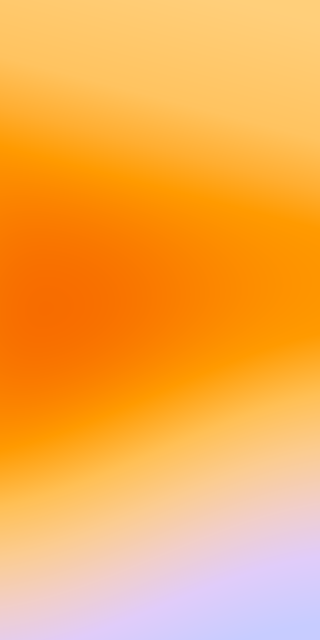
Give the GLSL for this background, as a WebGL 1 fragment shader.

```glsl
precision highp float;
// A soft vertical gradient: pale apricot above, a glowing orange wedge, lilac below.
// Curved borders bend the colour ramps across the canvas, and a heat bump
// along the wedge's ridge deepens the orange towards the left.

uniform vec2 u_resolution;

// Linear position of v between a and b, limited to 0..1.
float ramp(float a, float b, float v) {
  return clamp((v - a) / (b - a), 0.0, 1.0);
}

// Pale tones, by height above the wedge's upper border.
vec3 apricotRamp(vec3 base, float rise) {
  vec3 c = mix(base, vec3(1.0, 0.68, 0.19), ramp(0.0, 0.06, rise));
  c = mix(c, vec3(1.0, 0.765, 0.375), ramp(0.06, 0.14, rise));
  return mix(c, vec3(1.0, 0.81, 0.48), ramp(0.14, 0.32, rise));
}

// Peach to lilac tones: 0 at the wedge's lower border, 1 at the lilac border.
vec3 duskRamp(vec3 base, float fall) {
  vec3 c = mix(base, vec3(1.0, 0.75, 0.33), ramp(0.0, 0.27, fall));
  c = mix(c, vec3(0.985, 0.80, 0.57), ramp(0.27, 0.52, fall));
  c = mix(c, vec3(0.945, 0.81, 0.79), ramp(0.52, 0.76, fall));
  c = mix(c, vec3(0.88, 0.80, 0.98), ramp(0.76, 1.0, fall));
  return mix(c, vec3(0.78, 0.80, 1.0), ramp(1.0, 1.3, fall));
}

void main() {
  vec2 uv = gl_FragCoord.xy / u_resolution;
  float x = uv.x;
  float depth = 1.0 - uv.y;

  // Borders, measured down from the top edge.
  float upper = 0.228 + 0.13 * x;
  float lower = mix(0.715, 0.51, smoothstep(-0.2, 1.2, x));
  float lilac = mix(1.03, 0.867, smoothstep(-0.1, 1.1, x));

  // Heat along the ridge of the wedge, fading to the right.
  float ridge = 0.49 - 0.05 * x;
  float reach = depth < ridge ? ridge - upper : lower - ridge;
  float across = clamp((depth - ridge) / reach, -1.0, 1.0);
  float along = (x - 0.14) / (x < 0.14 ? 0.4 : 0.58);
  float heat = (1.0 - across * across) * exp(-along * along);
  vec3 color = mix(vec3(1.0, 0.605, 0.0), vec3(0.97, 0.425, 0.0), heat);

  // Pale ramps on either side.
  color = apricotRamp(color, upper - depth);
  color = duskRamp(color, (depth - lower) / (lilac - lower));

  gl_FragColor = vec4(color, 1.0);
}
```
